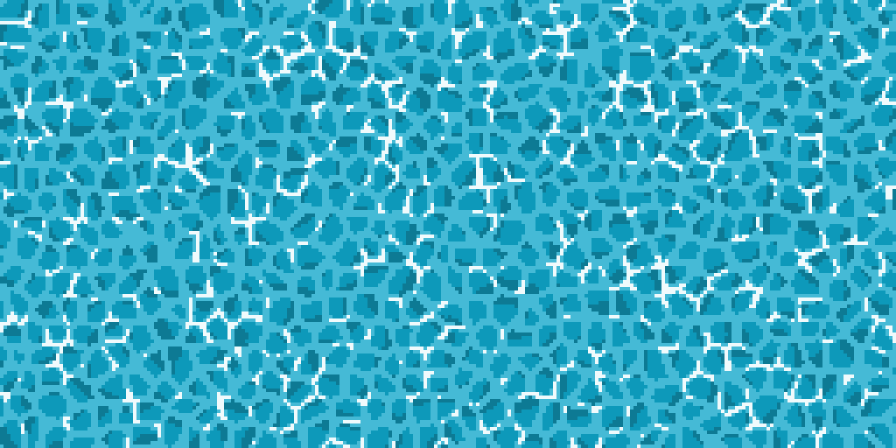
Give the GLSL for this texture, as a Shadertoy shader.

```glsl
// Pixel-art pool water: dark rounded cells in a pale net with white glints.

const float ART_ROWS = 128.0;    // art pixels over the canvas height
const float CELL_PITCH = 7.6;    // art pixels per water cell
const float NET_WIDTH = 0.28;
const float GLINT_WIDTH = 0.135;

const vec3 NET_COLOR = vec3(0.27, 0.73, 0.84);
const vec3 CELL_COLOR = vec3(0.05, 0.60, 0.73);
const vec3 SHADE_COLOR = vec3(0.05, 0.48, 0.58);
const vec3 GLINT_COLOR = vec3(0.94, 0.98, 0.99);

float hash(vec2 p) {
    return fract(sin(dot(p, vec2(127.1, 311.7))) * 43758.5453);
}

vec2 hash2(vec2 p) {
    return vec2(hash(p), hash(p + vec2(37.3, 17.9)));
}

float valueNoise(vec2 p) {
    vec2 i = floor(p);
    vec2 f = fract(p);
    f = f * f * (3.0 - 2.0 * f);
    float low = mix(hash(i), hash(i + vec2(1.0, 0.0)), f.x);
    float high = mix(hash(i + vec2(0.0, 1.0)), hash(i + vec2(1.0, 1.0)), f.x);
    return mix(low, high, f.y);
}

// Staggered Voronoi: x is the gap between the two nearest centres,
// yz the offset from the nearest centre, w a random value of that cell.
vec4 waterCell(vec2 p, float jitter) {
    float nearest = 9.0;
    float second = 9.0;
    vec2 offset = vec2(0.0);
    float seed = 0.0;
    for (int j = -1; j <= 1; j++) {
        float row = floor(p.y) + float(j);
        float shift = 0.5 * mod(row, 2.0);
        for (int i = -1; i <= 1; i++) {
            vec2 id = vec2(floor(p.x - shift) + float(i), row);
            vec2 center = id + vec2(shift, 0.0) + 0.5 + jitter * (hash2(id) - 0.5);
            float d = length(p - center);
            if (d < nearest) {
                second = nearest;
                nearest = d;
                offset = p - center;
                seed = hash(id + 71.7);
            } else {
                second = min(second, d);
            }
        }
    }
    return vec4(second - nearest, offset, seed);
}

// Colour of one art pixel
vec3 waterColor(vec2 artPixel) {
    vec2 p = artPixel / CELL_PITCH + 20.0;
    vec2 warp = vec2(valueNoise(p * 0.7), valueNoise(p * 0.7 + 51.3));
    vec4 cell = waterCell(p + 0.4 * warp, 0.68);

    // Net and its broken white crest
    if (cell.x < NET_WIDTH) {
        float glint = valueNoise(p * 1.7 + 13.7);
        return cell.x < GLINT_WIDTH && glint > 0.67 ? GLINT_COLOR : NET_COLOR;
    }

    // Shaded rim on one side of each cell
    float angle = 6.2832 * cell.w;
    float side = dot(cell.yz, vec2(cos(angle), sin(angle)));
    float rough = 0.16 * (valueNoise(p * 3.0 + 7.1) - 0.5);
    return side + rough > 0.165 ? SHADE_COLOR : CELL_COLOR;
}

void mainImage(out vec4 fragColor, in vec2 fragCoord) {
    // Four samples per screen pixel smooth the block edges
    vec3 color = vec3(0.0);
    for (int k = 0; k < 4; k++) {
        vec2 jitter = vec2(float(k % 2), float(k / 2)) * 0.5 - 0.25;
        vec2 art = (fragCoord + jitter) / iResolution.y * ART_ROWS;
        color += waterColor(floor(art) + 0.5);
    }
    fragColor = vec4(color / 4.0, 1.0);
}
```
